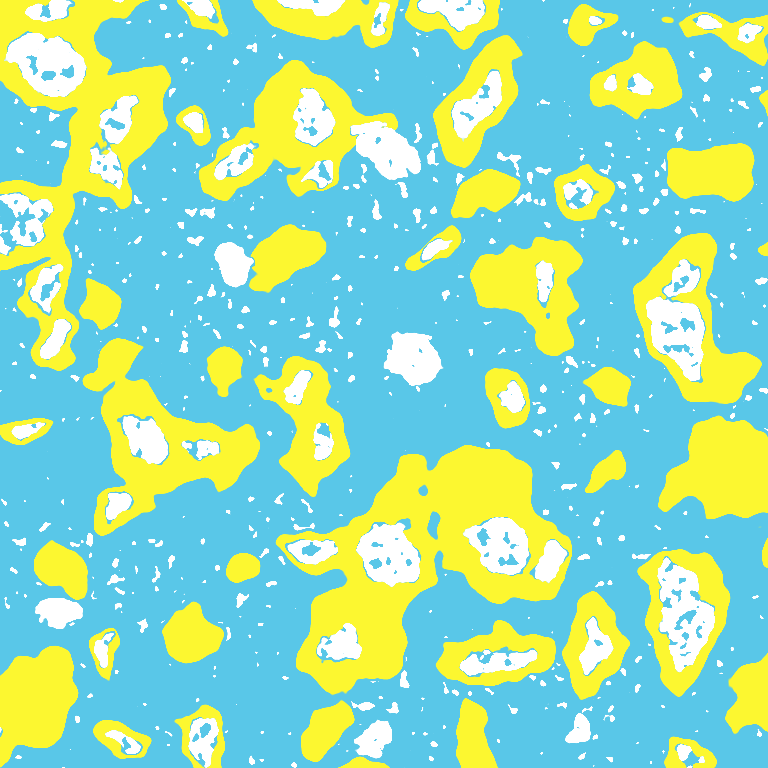
A Shadertoy shader for this pattern:

```glsl
// Irregular yellow cells with speckled white cores, scattered on a sky blue ground.

vec3 hash3(vec2 p) {
    vec3 q = fract(vec3(p.xyx) * vec3(0.1031, 0.1030, 0.0973));
    q += dot(q, q.yxz + 33.33);
    return fract((q.xxy + q.yzz) * q.zyx);
}

float cornerSlope(vec2 cell, vec2 offset) {
    float angle = 6.2832 * hash3(cell + 71.0).x;
    return dot(vec2(cos(angle), sin(angle)), offset);
}

float gradientNoise(vec2 p) {
    vec2 i = floor(p), f = fract(p);
    vec2 u = f * f * f * (f * (f * 6.0 - 15.0) + 10.0);
    vec2 e = vec2(0, 1);
    return mix(mix(cornerSlope(i, f), cornerSlope(i + e.yx, f - e.yx), u.x),
               mix(cornerSlope(i + e.xy, f - e.xy), cornerSlope(i + e.yy, f - e.yy), u.x), u.y);
}

float smoothMin(float a, float b, float k) {
    float h = max(k - abs(a - b), 0.0) / k;
    return min(a, b) - 0.25 * k * h * h;
}

float fill(float dist, float edge) {
    return 1.0 - smoothstep(-edge, edge, dist);
}

void mainImage(out vec4 fragColor, in vec2 fragCoord) {
    const vec3 skyBlue = vec3(0.35, 0.78, 0.91);
    const vec3 yellow = vec3(0.99, 0.97, 0.19);
    vec2 uv = fragCoord / iResolution.y;
    float edge = 2.5 / iResolution.y;

    // Coarse and medium bending of the plane makes the outlines organic
    vec2 p = uv * 8.6 + 3.0;
    vec2 bend = vec2(gradientNoise(p * 1.5), gradientNoise(p * 1.5 + 40.0));
    vec2 ripple = vec2(gradientNoise(p * 3.6 + 15.0), gradientNoise(p * 3.6 + 90.0));
    vec2 q = p + 0.25 * bend + 0.12 * ripple;

    // Jittered, rotated ellipses: bodies fuse, the nearest core wins
    float body = 9.0, core = 9.0, solidity = 1.0;
    vec2 home = floor(q);
    for (int y = -2; y <= 2; y++)
    for (int x = -2; x <= 2; x++) {
        vec2 cell = home + vec2(x, y);
        vec3 place = hash3(cell), kind = hash3(cell + 137.0);
        float radius = mix(0.21, 0.62, place.z * place.z);
        float angle = 0.9 + 2.6 * (kind.x - 0.5);
        float stretch = mix(1.0, 1.5, kind.y);
        vec2 d = q - cell - 0.1 - 0.8 * place.xy;
        d = vec2(d.x * cos(angle) + d.y * sin(angle), d.y * cos(angle) - d.x * sin(angle));
        float reach = length(d * vec2(1.0 / stretch, stretch));

        bool bare = kind.z > 0.94;
        if (!bare) body = smoothMin(body, reach - radius, 0.18);
        if (kind.z > 0.32) {
            float inner = reach - radius * (bare ? 0.75 : mix(0.32, 0.64, fract(kind.z * 17.0)));
            if (inner < core) {
                core = inner;
                solidity = bare ? 0.7 : mix(0.15, 0.6, fract(kind.y * 23.0));
            }
        }
    }

    // Knobbly bodies
    float knobs = gradientNoise(uv * 30.0 + 60.0);
    float grain = gradientNoise(uv * 58.0) + 0.55 * gradientNoise(uv * 125.0 + 7.0);
    body += 0.07 * knobs + 0.015 * grain;

    // Ragged cores with blue holes that open towards the middle
    core += 0.06 * grain;
    float holes = 0.3 * (grain + 1.3 * min(-core, 0.25) - solidity);
    float white = max(core, holes);
    float rim = core - 0.025 * smoothstep(-0.1, 0.3, knobs);

    // Clustered white flecks, large and tiny, stay on the open ground
    float cluster = gradientNoise(uv * 6.0 + 21.0);
    float dust = gradientNoise(uv * 56.0 + 200.0) + 0.5 * gradientNoise(uv * 115.0 + 310.0);
    float flecks = max(0.3 * (0.47 - 0.4 * cluster - dust), 0.04 - body);

    vec3 color = mix(skyBlue, yellow, fill(body, edge));
    color = mix(color, skyBlue, fill(rim, edge));
    color = mix(color, vec3(1), fill(min(white, flecks), edge));
    fragColor = vec4(color, 1.0);
}
```
